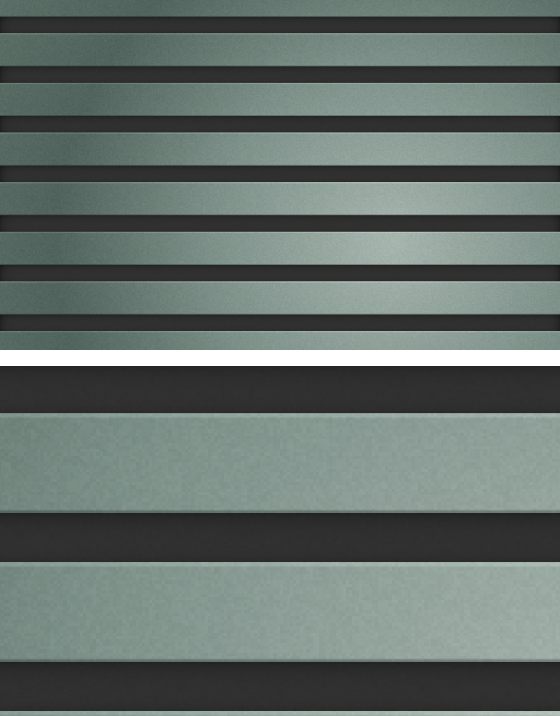
Top: the whole. Bottom: its middle third, enlarged.
Give the GLSL for this pattern, as a Shadertoy shader.

```glsl
float hash(vec2 p) {
    vec3 q = fract(vec3(p.xyx) * 0.1031);
    q += dot(q, q.yzx + 33.33);
    return fract((q.x + q.y) * q.z);
}

// Satin metal lit by one off-centre glow
vec3 metalSheen(vec2 uv, float aspect) {
    float d = length((uv - vec2(0.70, 0.31)) * vec2(1.0, 1.0 / aspect));
    vec3 glow = vec3(0.655, 0.71, 0.685);
    vec3 body = vec3(0.485, 0.565, 0.535);
    vec3 shade = vec3(0.315, 0.39, 0.362);
    vec3 col = mix(glow, body, clamp(d / 0.33, 0.0, 1.0));
    col = mix(col, shade, clamp((d - 0.33) / 0.27, 0.0, 1.0));
    return mix(col, vec3(0.36, 0.44, 0.41), clamp((d - 0.60) / 0.25, 0.0, 1.0));
}

// Dark recess, shadowed along its rim and most strongly at the top
vec3 slotColor(float fromTop, float fromBottom, float fromSide) {
    float shadow = 0.30 * exp(-fromTop / 0.009);
    shadow += 0.16 * exp(-fromBottom / 0.005);
    shadow += 0.30 * exp(-fromSide / 0.012);
    return vec3(0.192) * (1.0 - min(shadow, 0.6));
}

void mainImage(out vec4 fragColor, in vec2 fragCoord) {
    vec2 uv = fragCoord / iResolution.xy;
    float aspect = iResolution.x / iResolution.y;
    float pixel = 1.0 / iResolution.y;

    // Seven slots; distances are in canvas heights
    float period = 0.1418;
    float slotHeight = 0.0468;
    float y = mod(1.0 - uv.y - 0.0479 + 0.04, period) - 0.04;
    float fromBottom = slotHeight - y;
    float fromSide = min(uv.x, 1.0 - uv.x) * aspect;

    // Fine grain in the metal
    vec2 cell = floor(vec2(uv.x * aspect, uv.y) * 320.0);
    float grain = hash(cell) + 0.5 * hash(floor(cell / 2.0) + 71.0) - 0.75;
    vec3 metal = metalSheen(uv, aspect) + 0.026 * grain;

    // Lit lip below each slot, dark lip above it
    float lip = 1.0 - smoothstep(0.0010, 0.0040, abs(fromBottom + 0.0016));
    float crease = 1.0 - smoothstep(0.0005, 0.0035, abs(y + 0.0005));
    metal += 0.07 * lip;
    metal *= 1.0 - 0.25 * crease;

    vec3 slot = slotColor(max(y, 0.0), max(fromBottom, 0.0), fromSide);
    slot += 0.006 * grain;

    float inside = smoothstep(-0.5 * pixel, 0.5 * pixel, min(y, fromBottom));
    fragColor = vec4(mix(metal, slot, inside), 1.0);
}
```
